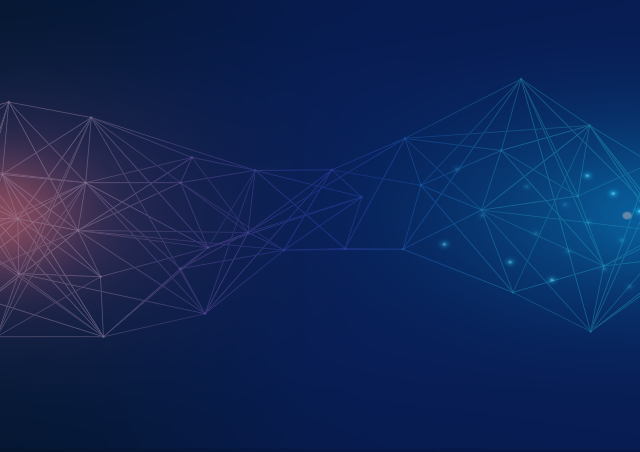
A Shadertoy shader for this background:

```glsl
// Hourglass-shaped web of thin links between a warm glow on the left and a cyan glow on the right.

float hash(vec2 p) {
    return fract(sin(dot(p, vec2(127.1, 311.7))) * 4375.85);
}

float bell(vec2 p, vec2 center, vec2 spread) {
    vec2 d = (p - center) / spread;
    return exp(-dot(d, d));
}

// Coverage of a thin line from a to b
float strand(vec2 p, vec2 a, vec2 b, float width) {
    vec2 ab = b - a;
    float d = length(p - a - ab * clamp(dot(p - a, ab) / dot(ab, ab), 0.0, 1.0));
    return 1.0 - smoothstep(0.0, width, d);
}

// Outline of the web: tall at both sides, narrow in the middle
float upperEdge(float x) {
    float left = (x - 0.03) / 0.23, right = (x - 0.79) / 0.16;
    return 0.61 + 0.165 * exp(-left * left) + 0.22 * exp(-right * right);
}

float lowerEdge(float x) {
    float right = (x - 0.9) / 0.12;
    return 0.45 - 0.195 * (1.0 - smoothstep(0.25, 0.46, x)) - 0.19 * exp(-right * right);
}

int rowCount(int column) {
    return column < 3 ? 5 : (column < 6 ? 3 : 4);
}

// Jittered node of one column, in 0..1 canvas coordinates
vec2 node(int column, int row) {
    vec2 id = vec2(column, row);
    int last = rowCount(column) - 1;
    float x = 0.035 + 0.125 * float(column) + 0.08 * (hash(id) - 0.5);
    float level = float(row) / float(last);
    if (row > 0 && row < last) level += 0.24 * (hash(id + 31.0) - 0.5);
    return vec2(x, mix(lowerEdge(x), upperEdge(x), level));
}

vec3 backdrop(vec2 p) {
    vec3 color = mix(vec3(0.02, 0.10, 0.22), vec3(0.03, 0.115, 0.335), smoothstep(-0.05, 0.6, p.x));
    color *= 1.0 - 0.1 * smoothstep(0.25, 0.5, abs(p.y - 0.5)) * (1.0 - 0.6 * p.x);
    // Warm glow
    color = mix(color, vec3(0.26, 0.20, 0.365), 0.78 * bell(p, vec2(0.0, 0.53), vec2(0.29, 0.25)));
    color = mix(color, vec3(0.58, 0.31, 0.37), 0.85 * bell(p, vec2(0.0, 0.52), vec2(0.11, 0.12)));
    // Cyan glow
    color = mix(color, vec3(0.03, 0.33, 0.56), 0.86 * bell(p, vec2(1.0, 0.53), vec2(0.31, 0.22)));
    color += vec3(0.0, 0.06, 0.07) * bell(p, vec2(1.0, 0.52), vec2(0.09, 0.1));
    return color;
}

vec3 linkColor(float x) {
    vec3 color = mix(vec3(0.66, 0.56, 0.68), vec3(0.45, 0.34, 0.70), smoothstep(0.12, 0.34, x));
    color = mix(color, vec3(0.23, 0.28, 0.75), smoothstep(0.32, 0.5, x));
    color = mix(color, vec3(0.13, 0.42, 0.78), smoothstep(0.52, 0.68, x));
    return mix(color, vec3(0.13, 0.64, 0.74), smoothstep(0.65, 0.85, x));
}

void mainImage(out vec4 fragColor, in vec2 fragCoord) {
    vec2 p = fragCoord / iResolution.xy;
    vec2 scale = vec2(1.0, iResolution.y / iResolution.x);
    vec2 q = p * scale;
    float pixel = 1.0 / iResolution.x;
    vec3 color = backdrop(p);

    // Links and nodes of the columns around this point
    float link = 0.0, dots = 0.0;
    float width = max(0.0014, pixel);
    int nearest = int(floor((p.x - 0.035) / 0.125));
    for (int c = nearest - 2; c <= nearest + 1; c++) {
        for (int r = 0; r < rowCount(c); r++) {
            vec2 a = node(c, r) * scale;
            dots = max(dots, 1.0 - smoothstep(0.0005, 0.0018 + pixel, length(q - a)));
            if (r + 1 < rowCount(c)) {
                link = max(link, 0.8 * strand(q, a, node(c, r + 1) * scale, width));
            }
            // Most links reach the next column, a few the one after it
            for (int hop = 1; hop <= 2; hop++) {
                int rows = rowCount(c + hop);
                for (int s = 0; s < rows; s++) {
                    bool border = hop == 1 && ((r == 0 && s == 0) || (r == rowCount(c) - 1 && s == rows - 1));
                    float chance = hash(vec2(c * 7 + r, s + 50 * hop));
                    if (!border && chance < (hop == 1 ? 0.3 : 0.82)) continue;
                    float strength = mix(0.6, 1.0, fract(chance * 17.0));
                    link = max(link, strength * strand(q, a, node(c + hop, s) * scale, width));
                }
            }
        }
    }
    vec3 ink = linkColor(p.x);
    color = mix(color, ink, 0.44 * link);
    color = mix(color, ink, 0.45 * dots);

    // Sparkles scattered through the cyan glow
    for (int i = 0; i < 16; i++) {
        vec2 id = vec2(i, 17);
        float along = (float(i) + hash(id)) / 16.0;
        float level = fract(float(i) * 0.618 + 0.35);
        vec2 center = vec2(mix(0.61, 1.0, sqrt(along)), 0.5 + 0.27 * (level - 0.5));
        float power = i % 3 == 0 ? 0.5 : 0.16;
        float d = length((q - center * scale) * vec2(0.8, 1.0));
        color += vec3(0.08, 0.4, 0.36) * power * exp(-d * d / 0.00003);
        color += vec3(0.5, 0.45, 0.35) * power * exp(-d * d / 0.000004);
    }

    // Pale bead in the heart of the cyan glow
    float bead = length((q - vec2(0.98, 0.523) * scale) * vec2(0.8, 1.0));
    color = mix(color, vec3(0.45, 0.56, 0.66), 0.85 * (1.0 - smoothstep(0.004, 0.006 + pixel, bead)));

    // Thin dark rim at the bottom
    color *= 1.0 - 0.15 * (1.0 - smoothstep(0.004, 0.01, p.y));
    fragColor = vec4(color, 1.0);
}
```
